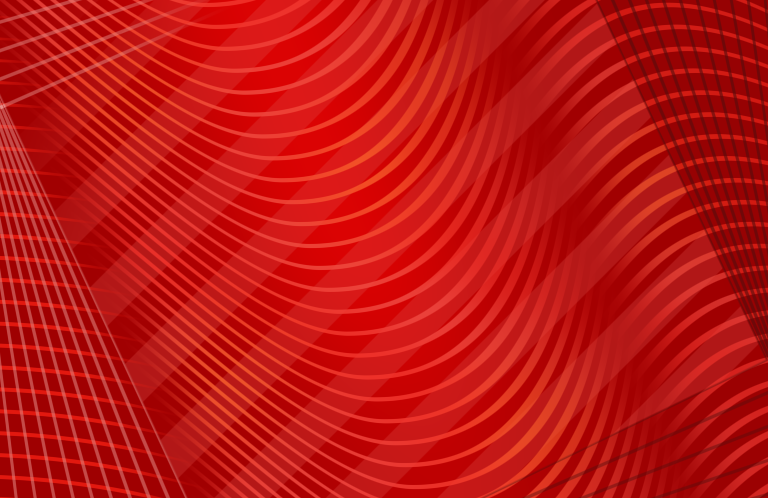
Give the GLSL for this background, as a Shadertoy shader.

```glsl
const float PI = 3.14159265;
const float LINE_GAP = 0.044;
const vec3 DEEP_RED = vec3(0.625, 0.0, 0.005);
const vec3 BRIGHT_RED = vec3(0.86, 0.01, 0.01);
const vec3 VEIL = vec3(0.88, 0.34, 0.32);
const vec3 LINE_RED = vec3(0.95, 0.20, 0.17);
const vec3 HOT_RED = vec3(0.95, 0.12, 0.07);
const vec3 ORANGE = vec3(0.97, 0.38, 0.16);
const vec3 PALE = vec3(0.89, 0.53, 0.51);
const vec3 SHADOW = vec3(0.34, 0.05, 0.05);

float bump(float x, float center, float radius) {
    float d = (x - center) / radius;
    return exp(-d * d);
}

float spot(vec2 p, vec2 center, float radius) {
    vec2 d = (p - center) / radius;
    return exp(-dot(d, d));
}

// Repeated line; duty is the covered share of each period
float repeatLine(float v, float duty) {
    float aa = fwidth(v);
    float d = abs(fract(v) - 0.5);
    return 1.0 - smoothstep(0.5 * duty - 0.6 * aa, 0.5 * duty + 0.6 * aa, d);
}

// Antialiased area where v lies below the limit
float below(float v, float limit) {
    float aa = fwidth(v);
    return 1.0 - smoothstep(limit - aa, limit + aa, v);
}

// Rays of even thickness, counted back from the slope of the outer edge
float fan(float slope, float edge, float gap, float thickness) {
    float v = (edge - slope) / gap + 0.5;
    float perUnit = fwidth(v) * iResolution.y;
    return repeatLine(v, min(thickness * perUnit, 0.8));
}

float steepSlope(vec2 p, vec2 pivot) {
    return (p.x - pivot.x) / max(p.y - pivot.y, 0.002);
}

float shallowSlope(vec2 p, vec2 pivot) {
    return (p.y - pivot.y) / max(pivot.x - p.x, 0.05);
}

// Horizontal distance from a slanted axis
float axisOffset(vec2 p, float start, float shear) {
    return p.x - start - shear * p.y;
}

// Bowl shaped family: soft on the left, steep on the right
float bowlLevel(vec2 p, float u) {
    float s = u * u;
    float left = 0.29 * (1.0 - cos(PI * max(u, -0.7) / 0.7));
    return p.y + (u < 0.0 ? left : 1.3 * s + 0.5 * s * s);
}

float crestLevel(vec2 p, float u) {
    return p.y + 0.264 * (1.0 - cos(PI * u / 0.9));
}

float orangeGlow(vec2 p) {
    vec2 centers[6] = vec2[6](vec2(0.27, 0.19), vec2(0.90, 0.12), vec2(0.74, 0.34),
                              vec2(0.46, 0.76), vec2(1.08, 0.86), vec2(1.33, 0.36));
    float sum = 0.0;
    for (int i = 0; i < 6; i++) sum += spot(p, centers[i], 0.14);
    return min(sum, 1.0);
}

vec3 background(vec2 p, float u) {
    float light = bump(u, 0.08, 0.29) * (1.0 - 0.5 * smoothstep(0.45, 1.0, p.y));
    return mix(DEEP_RED, BRIGHT_RED, light);
}

void mainImage(out vec4 fragColor, in vec2 fragCoord) {
    // Height is one unit, y runs downward
    vec2 p = vec2(fragCoord.x, iResolution.y - fragCoord.y) / iResolution.y;
    vec2 opposite = iResolution.xy / iResolution.y - p;
    float u = axisOffset(p, 0.44, 0.38);
    float bowlU = axisOffset(p, 0.41, 0.43);
    vec3 color = background(p, u);

    // Corner panels
    float leftSlope = steepSlope(p, vec2(-0.09, -0.004));
    float rightSlope = steepSlope(opposite, vec2(-0.09, 0.08));
    float topSlope = shallowSlope(p, vec2(1.146, -0.288));
    float bottomSlope = shallowSlope(opposite, vec2(1.36, -0.38));
    float leftPanel = below(leftSlope, 0.464);
    float bottomPanel = below(bottomSlope, 0.485);
    float rightPanel = below(rightSlope, 0.474) * (1.0 - bottomPanel);
    float topPanel = below(topSlope, 0.445);
    float open = (1.0 - leftPanel) * (1.0 - rightPanel) * (1.0 - bottomPanel);

    // Diagonal translucent stripes
    float stripe = repeatLine((p.x + p.y - 0.59) / 0.224 + 0.5, 0.5);
    float stripeFade = 0.27 * smoothstep(0.05, 0.45, p.x + 0.4 * p.y);
    color = mix(color, VEIL, stripe * stripeFade * open);
    color = mix(color, SHADOW, 0.12 * rightPanel + 0.05 * bottomPanel);

    // Three families of flowing lines, each fading into the next
    float bowlFade = smoothstep(-0.46, -0.32, bowlU) * (1.0 - smoothstep(0.36, 0.58, bowlU));
    float bowlDuty = 0.19 + 0.29 * smoothstep(0.1, 0.38, bowlU)
                   + 0.16 * smoothstep(0.1, 0.35, -bowlU);
    float bowl = repeatLine((bowlLevel(p, bowlU) - 0.45) / LINE_GAP + 0.5, bowlDuty);
    float crestFade = smoothstep(0.52, 0.72, u);
    float crestDuty = 0.20 + 0.22 * bump(u, 0.55, 0.2);
    float crest = repeatLine((crestLevel(p, u) - 0.45) / LINE_GAP + 0.5, crestDuty);
    float edgeFade = 1.0 - smoothstep(-0.58, -0.38, u);
    float edgeLevel = p.y - 0.04 * p.x - 0.3 * p.x * p.x;
    float edge = repeatLine((edgeLevel - 0.65) / LINE_GAP + 0.5, 0.08 + 0.10 * edgeFade);

    float tint = 0.5 + 0.5 * sin(9.0 * p.x + 4.0 * sin(5.0 * p.y));
    vec3 waveColor = mix(LINE_RED, PALE, 0.25 * tint);
    waveColor = mix(waveColor, ORANGE, 0.85 * orangeGlow(p));
    float bowlStrength = 0.85 - 0.3 * smoothstep(0.15, 0.4, bowlU);
    color = mix(color, waveColor, bowlStrength * bowl * bowlFade);
    color = mix(color, mix(waveColor, HOT_RED, 0.7 * rightPanel), 0.65 * crest * crestFade);
    color = mix(color, HOT_RED, 0.8 * edge * edgeFade);

    // Ray fans over the corners
    float leftRays = fan(leftSlope, 0.464, 0.038, 0.0055) * leftPanel;
    float topRays = fan(topSlope, 0.440, 0.050, 0.0055) * topPanel;
    float topFade = 1.0 - smoothstep(0.2, 0.48, p.x);
    float rightRays = fan(rightSlope, 0.474, 0.037, 0.005) * rightPanel;
    float bottomRays = fan(bottomSlope, 0.485, 0.050, 0.005) * bottomPanel;
    color = mix(color, PALE, 0.55 * leftRays + 0.5 * topRays * topFade);
    color = mix(color, SHADOW, 0.62 * rightRays + 0.45 * bottomRays);

    fragColor = vec4(color, 1.0);
}
```
